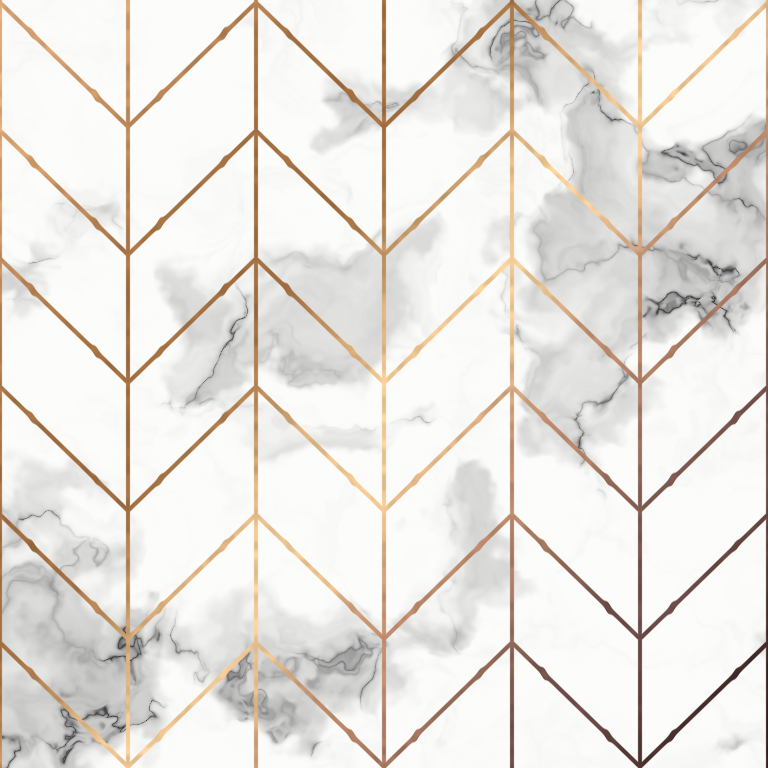
Reproduce this pattern procedurally as a Shadertoy shader.

```glsl
// White marble with smoky grey veins under a herringbone grid of metallic gold lines.

const float COLUMNS = 6.0;
const float RISE = 0.97;            // height of a zigzag arm, in cells
const float VERTICAL_HALF = 0.0155; // half line widths, in cells
const float DIAGONAL_HALF = 0.0165;

float hash(vec2 p) {
    vec3 q = fract(p.xyx * 0.1031);
    q += dot(q, q.yzx + 33.33);
    return fract((q.x + q.y) * q.z);
}

float noise(vec2 p) {
    vec2 i = floor(p), f = fract(p);
    f = f * f * f * (f * (f * 6.0 - 15.0) + 10.0);
    float low = mix(hash(i), hash(i + vec2(1, 0)), f.x);
    float high = mix(hash(i + vec2(0, 1)), hash(i + vec2(1, 1)), f.x);
    return mix(low, high, f.y);
}

// Rotated octaves, normalised to 0..1
float fbm(vec2 p, int octaves) {
    const mat2 turn = mat2(0.8, 0.6, -0.6, 0.8);
    float sum = 0.0, total = 0.0, amp = 0.5;
    for (int i = 0; i < octaves; i++) {
        sum += amp * noise(p);
        total += amp;
        p = turn * p * 2.03 + 7.3;
        amp *= 0.5;
    }
    return sum / total;
}

// Smoky stains, with thin dark veins where the stains are dense
vec3 marble(vec2 uv) {
    vec2 warp = vec2(fbm(uv * 6.0 + 3.1, 5), fbm(uv * 6.0 + 27.7, 5)) - 0.5;
    vec2 p = uv + 0.28 * warp;
    float stain = smoothstep(0.47, 0.71, fbm(p * 6.5 + 11.0, 4));
    float cloud = fbm(p * 14.0 + 41.0, 4);
    float ridge = abs(fbm(p * 8.0 + 63.0, 5) - 0.5);
    float halo = exp(-ridge / 0.055);
    float vein = exp(-ridge / 0.011);
    float depth = smoothstep(0.3, 0.65, noise(p * 17.0 + 5.0));
    float grey = stain * (0.05 + 0.17 * cloud + 0.16 * halo + 0.45 * vein * depth);
    grey += 0.035 * halo * cloud;
    return vec3(0.99, 0.99, 0.985) - grey * vec3(1.0, 1.0, 0.99);
}

// Diagonal sheen: tan, bronze, pale gold, rose, dark umber
vec3 metal(vec2 uv) {
    float t = (uv.x + 0.75 * (1.0 - uv.y)) / 1.75;
    vec3 c = mix(vec3(0.86, 0.65, 0.46), vec3(0.63, 0.43, 0.25), smoothstep(0.04, 0.28, t));
    c = mix(c, vec3(0.95, 0.79, 0.58), smoothstep(0.36, 0.52, t));
    c = mix(c, vec3(0.73, 0.53, 0.41), smoothstep(0.54, 0.65, t));
    c = mix(c, vec3(0.43, 0.30, 0.28), smoothstep(0.65, 0.81, t));
    c = mix(c, vec3(0.20, 0.12, 0.11), smoothstep(0.81, 0.98, t));
    return c * (0.92 + 0.16 * noise(uv * 90.0));
}

float coverage(float dist, float halfWidth, float blur) {
    return 1.0 - smoothstep(halfWidth - blur, halfWidth + blur, dist);
}

// Distance to the nearest integer
float nearest(float x) {
    return abs(fract(x + 0.5) - 0.5);
}

float verticalLines(vec2 cell, float blur) {
    return coverage(nearest(cell.x), VERTICAL_HALF, blur);
}

// Stacked zigzags with two small uneven knots on each arm
float zigzagLines(vec2 cell, float blur) {
    float height = cell.y - 0.01 - RISE * abs(mod(cell.x, 2.0) - 1.0);
    float dist = nearest(height) / sqrt(1.0 + RISE * RISE);
    float size = hash(vec2(floor(cell.x * 2.0), floor(height + 0.5)) + 19.0);
    float along = (fract(cell.x * 2.0) - 0.5) / 0.05;
    float knot = mix(0.006, 0.015, size) * exp(-along * along);
    return coverage(dist, DIAGONAL_HALF + knot, blur);
}

void mainImage(out vec4 fragColor, in vec2 fragCoord) {
    vec2 uv = fragCoord / iResolution.y;
    vec2 cell = uv * COLUMNS;
    float blur = 0.8 * COLUMNS / iResolution.y;

    float lines = max(verticalLines(cell, blur), zigzagLines(cell, blur));
    vec3 color = mix(marble(uv), metal(uv), lines);
    fragColor = vec4(color, 1.0);
}
```
